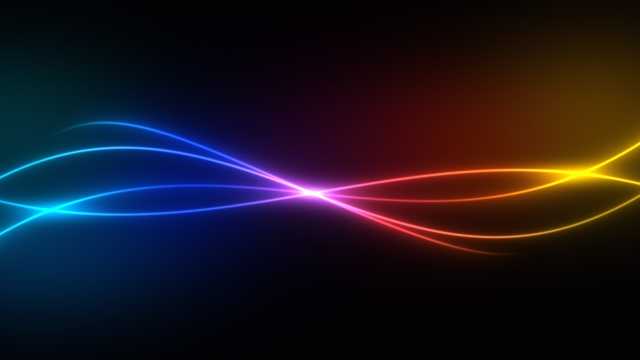
This background is drawn by a Shadertoy shader. Its source:

```glsl
// Four glowing light strands crossing on black, shifting from cyan through violet and red to yellow.

// Hue of the light along the horizontal axis
vec3 spectrum(float x) {
    vec3 c = mix(vec3(0.0, 0.72, 0.95), vec3(0.03, 0.26, 0.98), smoothstep(-0.85, -0.38, x));
    c = mix(c, vec3(0.78, 0.34, 0.95), smoothstep(-0.36, -0.02, x));
    c = mix(c, vec3(1.0, 0.20, 0.23), smoothstep(0.0, 0.27, x));
    c = mix(c, vec3(1.0, 0.34, 0.03), smoothstep(0.25, 0.55, x));
    return mix(c, vec3(1.0, 0.80, 0.0), smoothstep(0.5, 0.88, x));
}

// Soft elliptical patch of light
float blob(vec2 p, vec2 center, vec2 radius) {
    vec2 q = (p - center) / radius;
    return exp(-dot(q, q));
}

// Distance to y = k.x t + k.y t^2 + k.z t^3 + k.w t^5, corrected for slope
float strandDistance(vec2 p, vec4 k) {
    float t = p.x, t2 = t * t;
    float height = t * (k.x + t * k.y + t2 * (k.z + t2 * k.w));
    float slope = k.x + 2.0 * k.y * t + t2 * (3.0 * k.z + 5.0 * k.w * t2);
    return abs(p.y - height) / sqrt(1.0 + slope * slope);
}

// Light of one strand: x is the coloured glow, y is the pale core
vec2 strandLight(float d, float softness, float pixel) {
    float w = max(0.0038, 0.9 * pixel);
    float core = exp(-d * d / (w * w));
    float glow = 0.6 * core + 0.42 * exp(-d / softness) + 0.07 * exp(-d / 0.075);
    return vec2(glow, core);
}

void mainImage(out vec4 fragColor, in vec2 fragCoord) {
    // The origin sits at the crossing point
    float unit = 0.868 * iResolution.y;
    vec2 p = (fragCoord - vec2(0.488, 0.463) * iResolution.xy) / unit;
    float pixel = 1.0 / unit;
    float side = abs(p.x);
    vec3 hue = spectrum(p.x);

    // Ambient haze
    vec3 color = vec3(0.006, 0.003, 0.010);
    color += vec3(0.0, 0.17, 0.19) * blob(p, vec2(-1.0, 0.23), vec2(0.42, 0.25));
    color += vec3(0.0, 0.15, 0.27) * blob(p, vec2(-0.88, -0.20), vec2(0.42, 0.23));
    color += vec3(0.0, 0.02, 0.24) * blob(p, vec2(-0.42, 0.0), vec2(0.32, 0.26));
    color += vec3(0.07, 0.0, 0.07) * blob(p, vec2(0.02, 0.15), vec2(0.32, 0.25));
    color += vec3(0.23, 0.025, 0.0) * blob(p, vec2(0.44, 0.18), vec2(0.36, 0.24));
    color += vec3(0.28, 0.19, 0.0) * blob(p, vec2(0.93, 0.25), vec2(0.36, 0.27));

    // Strands: a falling diagonal, a wide wave and two interlaced lenses
    vec4 shapes[4] = vec4[4](
        vec4(-0.427, 0.037, 0.091, 0.365),
        vec4(-0.368, 0.008, 0.378, -0.052),
        vec4(-0.101, 0.0, 0.245, -0.013),
        vec4(0.171, 0.008, -0.151, 0.013));
    vec4 strength = vec4(
        smoothstep(-0.87, -0.5, p.x) * (1.0 - smoothstep(0.2, 0.72, p.x)),
        0.8 - 0.25 * smoothstep(0.3, 0.9, p.x),
        0.55 + 0.45 * smoothstep(0.4, 0.8, side),
        0.65 + 0.2 * smoothstep(-0.1, 0.3, p.x));
    vec4 softness = vec4(0.022, 0.013, 0.025, 0.016);
    vec4 paleness = vec4(0.08, 0.32, 0.08, 0.24) * (1.0 - 0.7 * smoothstep(0.6, 0.95, side));
    for (int i = 0; i < 4; i++) {
        vec2 light = strandLight(strandDistance(p, shapes[i]), softness[i], pixel);
        color += strength[i] * (hue * light.x + paleness[i] * light.y);
    }

    // Flares where the strands meet
    color += hue * 0.4 * blob(p, vec2(-0.81, -0.055), vec2(0.13, 0.032));
    color += hue * 0.4 * blob(p, vec2(0.83, 0.06), vec2(0.13, 0.032));
    color += hue * 0.3 * blob(p, vec2(0.0), vec2(0.16, 0.04));
    color += 0.4 * blob(p, vec2(0.0), vec2(0.045, 0.014));

    fragColor = vec4(clamp(color, 0.0, 1.0), 1.0);
}
```
